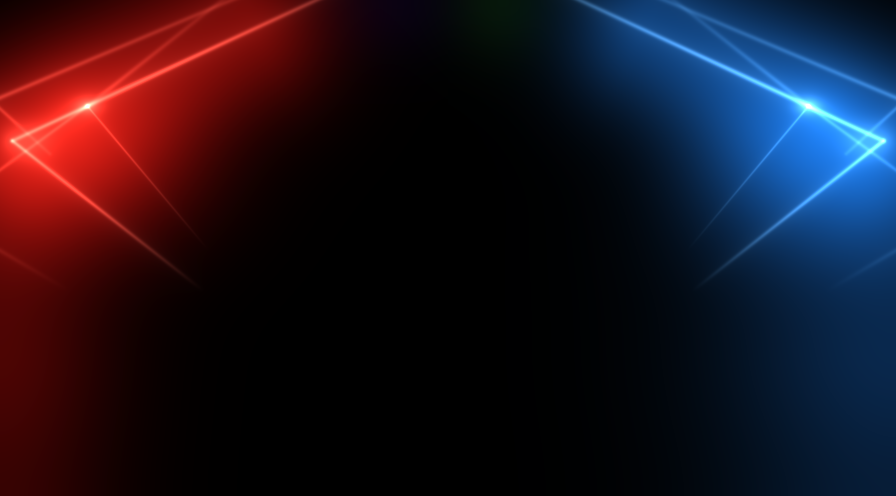
Give the GLSL for this background, as a WebGL 1 fragment shader.

```glsl
precision highp float;
// Dark stage with mirrored red and blue light beams glowing from the upper sides.

uniform vec2 u_resolution;

float segmentDistance(vec2 p, vec2 a, vec2 b, out float along) {
  vec2 ab = b - a;
  along = clamp(dot(p - a, ab) / dot(ab, ab), 0.0, 1.0);
  return length(p - a - ab * along);
}

// Thin core with a soft halo; brightness runs from start to finish.
float beam(vec2 p, vec2 a, vec2 b, float width, float start, float finish) {
  float along;
  float d = segmentDistance(p, a, b, along);
  float core = exp(-d * d / (width * width));
  float halo = 0.28 * exp(-d / (width * 4.0));
  return (core + halo) * mix(start, finish, along);
}

float blob(vec2 p, vec2 center, vec2 radius) {
  vec2 q = (p - center) / radius;
  return exp(-dot(q, q));
}

// Broad light around the upper beam, below it and down the outer edge.
float ambientGlow(vec2 p, float edgeWidth) {
  float along;
  float d = segmentDistance(p, vec2(0.04, 0.72), vec2(0.49, 0.94), along);
  float glow = 0.58 * exp(-d * d / 0.029) * mix(1.0, 0.82, along);
  glow += 0.32 * blob(p, vec2(0.22, 0.66), vec2(0.21, 0.17));
  float edge = exp(-p.x * p.x / (edgeWidth * edgeWidth));
  float height = (1.0 - smoothstep(0.45, 0.85, p.y)) * mix(0.72, 1.0, smoothstep(0.0, 0.3, p.y));
  return glow + 0.3 * edge * height;
}

float allBeams(vec2 p) {
  vec2 tip = vec2(0.025, 0.716);
  vec2 crossing = vec2(0.176, 0.786);
  float light = beam(p, tip, crossing, 0.0045, 0.5, 0.65);
  light += beam(p, crossing, vec2(0.68, 1.02), 0.0048, 0.6, 0.2);
  light += beam(p, tip, vec2(0.41, 0.413), 0.004, 0.6, 0.0);
  // Faint secondary streaks
  light += beam(p, crossing, vec2(0.42, 0.495), 0.0022, 0.28, 0.0);
  light += beam(p, vec2(0.0, 0.803), vec2(0.49, 1.01), 0.005, 0.24, 0.12);
  light += beam(p, crossing, vec2(0.46, 1.01), 0.005, 0.2, 0.06);
  light += beam(p, crossing, vec2(-0.01, 0.65), 0.004, 0.25, 0.16);
  light += beam(p, vec2(-0.01, 0.79), vec2(0.1, 0.69), 0.004, 0.2, 0.1);
  light += beam(p, vec2(0.0, 0.495), vec2(0.14, 0.413), 0.005, 0.08, 0.0);
  // Hot spots where the beams meet
  light += 0.38 * blob(p, crossing, vec2(0.025, 0.015));
  light += 0.2 * blob(p, vec2(0.06, 0.715), vec2(0.05, 0.035));
  return light;
}

void main() {
  vec2 p = gl_FragCoord.xy / u_resolution * vec2(1.803, 1.0);
  float rightSide = step(0.9015, p.x);
  vec2 folded = vec2(min(p.x, 1.803 - p.x), p.y);

  float glow = ambientGlow(folded, mix(0.22, 0.35, rightSide));
  glow += 0.22 * exp(-length(folded - vec2(0.14, 0.77)) / 0.07);
  vec3 red = glow * vec3(1.0, 0.02, 0.015) + glow * glow * vec3(0.0, 0.14, 0.1);
  vec3 blue = glow * vec3(0.12, 0.52, 1.0);
  vec3 color = mix(red, blue, rightSide);

  vec3 beamTint = mix(vec3(1.0, 0.52, 0.44), vec3(0.52, 0.78, 1.0), rightSide);
  color += allBeams(folded) * beamTint;

  // Dim violet and green spill at the top center
  color += vec3(0.025, 0.005, 0.07) * blob(p, vec2(0.8, 1.0), vec2(0.13, 0.11));
  color += vec3(0.02, 0.08, 0.02) * blob(p, vec2(1.0, 1.0), vec2(0.1, 0.12));
  gl_FragColor = vec4(clamp(color, 0.0, 1.0), 1.0);
}
```
